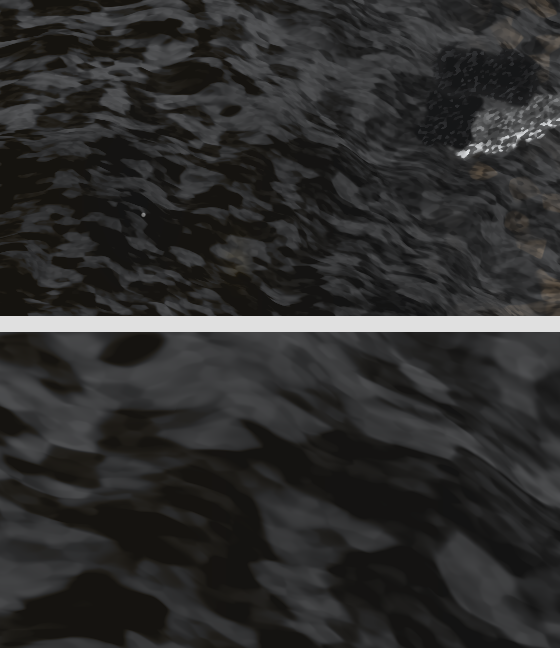
Top, the full canvas; bottom, a detail of the centre.
A WebGL 2 fragment shader for this texture:

```glsl
#version 300 es
precision highp float;
uniform vec2 u_resolution;
out vec4 fragColor;

vec3 hash3(vec2 cell) {
  vec3 q = fract(vec3(cell.xyx) * vec3(0.1031, 0.1030, 0.0973));
  q += dot(q, q.yxz + 33.33);
  return fract((q.xxy + q.yzz) * q.zyx);
}

// Smooth cellular noise: each scattered seed spreads its own value.
float cellNoise(vec2 p, float sharpness) {
  vec2 base = floor(p);
  float total = 0.0, weightSum = 0.0001;
  for (int j = -1; j <= 1; j++) {
    for (int i = -1; i <= 1; i++) {
      vec2 cell = base + vec2(i, j);
      vec3 seed = hash3(cell + 71.0);
      vec2 d = p - cell - seed.xy;
      float weight = exp(-sharpness * dot(d, d));
      total += weight * seed.z;
      weightSum += weight;
    }
  }
  return total / weightSum;
}

vec2 rotate(vec2 p, float angle) {
  float c = cos(angle), s = sin(angle);
  return vec2(c * p.x + s * p.y, c * p.y - s * p.x);
}

float roundBox(vec2 p, vec2 halfSize, float radius) {
  vec2 d = abs(p) - halfSize + radius;
  return length(max(d, 0.0)) + min(max(d.x, d.y), 0.0) - radius;
}

float blob(vec2 p, vec2 center, vec2 radius) {
  vec2 d = (p - center) / radius;
  return exp(-dot(d, d));
}

// Current coordinates: level on the left, sloping down to the right.
vec2 currentCoords(vec2 p) {
  float bend = 0.09 * log(1.0 + exp(5.0 * (p.x - 0.05 - 0.5 * p.y)));
  vec2 flow = vec2(p.x - 0.35 * p.y, p.y - 0.1 * p.x + bend);
  flow.y += 0.010 * sin(9.0 * p.x + 5.0 * p.y) + 0.006 * sin(23.0 * p.x - 14.0 * p.y);
  return flow;
}

vec3 waterColor(vec2 p, vec2 flow) {
  float broad = cellNoise(flow * vec2(3.5, 9.0), 5.0);
  vec2 q = flow + 0.05 * (broad - 0.5);
  float streak = cellNoise(q * vec2(10.0, 31.0), 9.0);
  float ripple = cellNoise(q * vec2(21.0, 76.0) + 13.0, 8.0);
  float fine = cellNoise(q * vec2(52.0, 135.0) + 29.0, 6.0);

  // Broad light and dark regions.
  float right = smoothstep(0.45, 1.45, p.x + 0.35 * (p.y - 0.5));
  float upperLeft = blob(p, vec2(0.45, 0.86), vec2(0.55, 0.33));
  float pool = blob(p, vec2(0.42, 0.38), vec2(0.17, 0.33));
  float channel = blob(rotate(p - vec2(1.02, 0.42), -0.62), vec2(0.0), vec2(0.42, 0.09));
  float tone = 0.128 + 0.062 * right + 0.03 * upperLeft - 0.035 * pool - 0.035 * channel;
  tone -= 0.025 * blob(p, vec2(0.0, 0.15), vec2(0.5, 0.45));

  // Reflections and narrow wave trains.
  float contrast = mix(1.0, 0.55, right) + 0.25 * upperLeft;
  float facets = smoothstep(0.34, 0.72, 0.65 * streak + 0.35 * ripple);
  tone += contrast * (0.16 * (facets - 0.42) + 0.10 * (broad - 0.5));
  tone += 0.075 * (ripple - 0.5) + 0.06 * (fine - 0.5);
  float train = sin(flow.y * 340.0 + 9.0 * broad + 5.0 * streak);
  float trainArea = blob(p, vec2(1.14, 0.51), vec2(0.26, 0.13))
    + 0.7 * blob(p, vec2(0.20, 0.82), vec2(0.30, 0.17));
  tone += 0.028 * train * trainArea * smoothstep(0.25, 0.6, broad);
  tone = clamp(tone, 0.075, 0.33);

  // Silt shows through the dark water, tan stones near the bank.
  float silt = 1.0 - smoothstep(0.10, 0.17, tone);
  silt *= (1.0 - 0.85 * pool) * (1.0 - smoothstep(0.5, 1.3, p.x));
  vec3 color = tone * mix(vec3(0.99, 1.0, 1.02), vec3(1.12, 1.0, 0.78), silt);
  float stones = smoothstep(0.52, 0.8, cellNoise(p * vec2(15.0, 18.0) + 5.0, 9.0));
  float bank = blob(p, vec2(1.78, 0.15), vec2(0.24, 0.25))
    + blob(p, vec2(1.76, 0.90), vec2(0.18, 0.14))
    + blob(p, vec2(1.54, 0.45), vec2(0.07, 0.05));
  color += vec3(0.14, 0.105, 0.065) * stones * bank * (0.4 + fine);
  color += vec3(0.07, 0.05, 0.0) * blob(p, vec2(0.75, 0.17), vec2(0.035, 0.07)) * ripple;
  return color;
}

vec3 addRock(vec3 color, vec2 p) {
  float coarse = cellNoise(p * 24.0, 7.0);
  float grain = cellNoise(rotate(p, 0.5) * vec2(75.0, 120.0), 7.0);
  vec2 q = p + 0.035 * (vec2(coarse, cellNoise(p * 21.0 + 40.0, 7.0)) - 0.5);

  // Wet sunlit face with glints along its foot.
  vec2 faceSpace = rotate(q - vec2(1.625, 0.605), 0.32);
  float face = roundBox(faceSpace, vec2(0.22, 0.062), 0.035);
  float foot = smoothstep(0.01, -0.055, faceSpace.y);
  float glint = smoothstep(0.55, 0.85, grain) * (0.2 + 0.8 * foot);
  float light = 0.23 + 0.20 * grain + 0.12 * (coarse - 0.5) + 0.06 * foot + 0.4 * glint;
  color = mix(color, light * vec3(0.99, 1.0, 1.01), smoothstep(0.008, -0.008, face));

  // Dark top and shaded side.
  float top = roundBox(rotate(q - vec2(1.54, 0.765), -0.12), vec2(0.16, 0.072), 0.04);
  float side = roundBox(rotate(q - vec2(1.42, 0.625), -0.25), vec2(0.085, 0.095), 0.04);
  float rock = min(top, side);
  float sheen = smoothstep(0.5, 0.85, grain) * (0.04 + 0.06 * coarse);
  float shade = 0.085 + sheen + 0.03 * smoothstep(0.025, 0.0, abs(top + 0.012));
  return mix(color, shade * vec3(0.98, 1.0, 1.04), smoothstep(0.009, -0.009, rock));
}

void main() {
  vec2 p = gl_FragCoord.xy / u_resolution.y;
  vec3 color = waterColor(p, currentCoords(p));
  color = addRock(color, p);
  color += 0.4 * smoothstep(0.009, 0.004, length(p - vec2(0.454, 0.32)));
  fragColor = vec4(clamp(color, 0.0, 1.0), 1.0);
}
```
